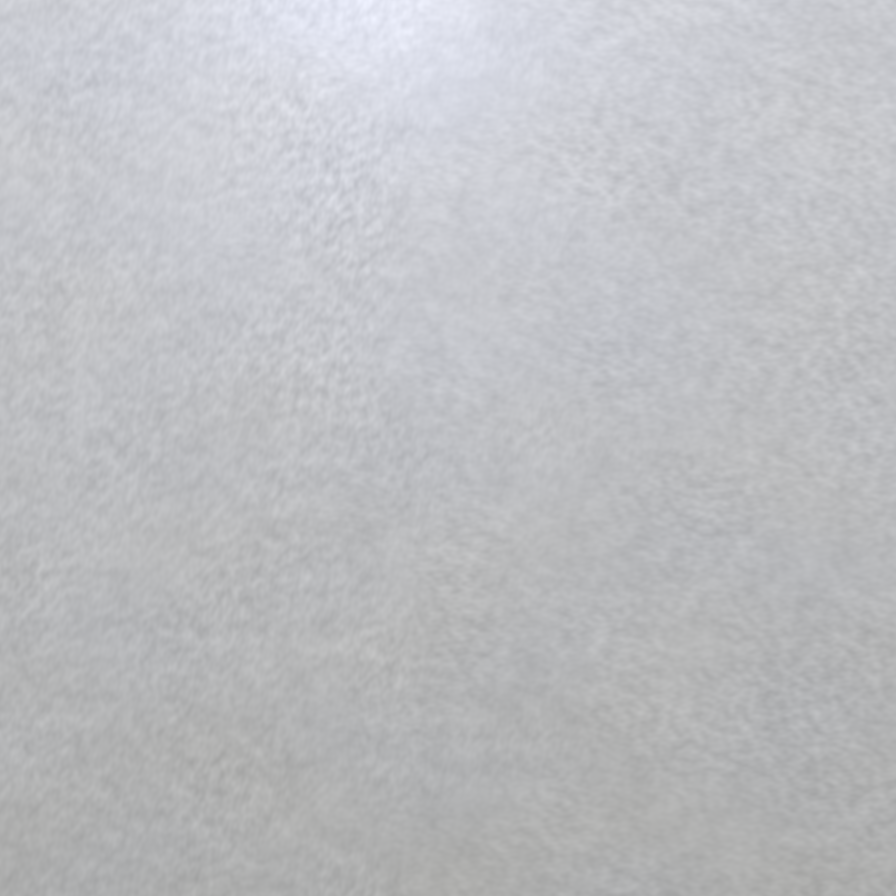
Write a Shadertoy shader that draws this texture.

```glsl
// Softly lit pale grey sheet: a vertical ramp with a bluish glow at the top edge,
// covered by fine, short, slanted grain. The grain is gradient noise in two
// slanted layers, blended across the sheet, over faint broad mottling.

const vec3 BOTTOM_GREY = vec3(0.677, 0.679, 0.677);
const vec3 TOP_GREY = vec3(0.784, 0.791, 0.812);
const vec3 GLOW_TINT = vec3(0.92, 0.96, 1.20);
const vec2 GLOW_CENTRE = vec2(0.42, 1.02);
const vec2 WIDE_GLOW_SIZE = vec2(0.33, 0.42);
const vec2 CORE_GLOW_SIZE = vec2(0.14, 0.11);
const float WIDE_GLOW = 0.070;
const float CORE_GLOW = 0.065;
const vec2 GRAIN_FREQ = vec2(66.0, 104.0);  // along and across each grain
const float RISING_ANGLE = 0.85;
const float FALLING_ANGLE = -0.40;
const float GRAIN_CONTRAST = 0.050;
const float FINE_CONTRAST = 0.030;
const float CLUMP_CONTRAST = 0.028;
const float MOTTLE_CONTRAST = 0.016;

vec2 hashGradient(vec2 cell) {
    vec3 p = fract(cell.xyx * vec3(0.1031, 0.1030, 0.0973));
    p += dot(p, p.yzx + 33.33);
    float angle = 6.2832 * fract((p.x + p.y) * p.z);
    return vec2(cos(angle), sin(angle));
}

float gradientNoise(vec2 p) {
    vec2 cell = floor(p);
    vec2 f = p - cell;
    vec2 u = f * f * f * (f * (f * 6.0 - 15.0) + 10.0);
    vec2 e = vec2(0.0, 1.0);
    float a = dot(hashGradient(cell), f);
    float b = dot(hashGradient(cell + e.yx), f - e.yx);
    float c = dot(hashGradient(cell + e.xy), f - e.xy);
    float d = dot(hashGradient(cell + e.yy), f - e.yy);
    return mix(mix(a, b, u.x), mix(c, d, u.x), u.y);
}

vec2 rotate(vec2 p, float angle) {
    float c = cos(angle), s = sin(angle);
    return vec2(c * p.x + s * p.y, c * p.y - s * p.x);
}

float glow(vec2 uv, vec2 size) {
    vec2 d = (uv - GLOW_CENTRE) / size;
    return exp(-dot(d, d));
}

// Coarse grain along one direction, with finer grain at a slight turn to it
float slantedGrain(vec2 uv, float angle) {
    vec2 coarse = rotate(uv, angle) * GRAIN_FREQ + 200.0;
    vec2 fine = rotate(uv, angle + 0.5) * GRAIN_FREQ * 1.7 + 371.0;
    return GRAIN_CONTRAST * gradientNoise(coarse)
         + FINE_CONTRAST * gradientNoise(fine);
}

void mainImage(out vec4 fragColor, in vec2 fragCoord) {
    vec2 uv = fragCoord / iResolution.xy;

    // Light falling from the top edge
    vec3 color = mix(BOTTOM_GREY, TOP_GREY, uv.y);
    color += GLOW_TINT * WIDE_GLOW * glow(uv, WIDE_GLOW_SIZE);
    color += GLOW_TINT * CORE_GLOW * glow(uv, CORE_GLOW_SIZE);

    // Grain rises on the left and flattens towards the right
    float toRight = smoothstep(0.2, 0.8, uv.x + 0.5 * gradientNoise(uv * 9.0 + 40.0));
    float grain = mix(slantedGrain(uv, RISING_ANGLE),
                      slantedGrain(uv + 3.0, FALLING_ANGLE), toRight);

    // Grain is crisper in a vertical band under the glow and in loose patches
    float bandOffset = (uv.x - 0.37) / 0.13;
    float band = exp(-bandOffset * bandOffset);
    float patches = gradientNoise(uv * 7.0 + 13.0);
    float strength = 0.9 + 0.4 * band * (0.3 + uv.y) + 0.6 * patches;

    // Broader clumps and faint mottling, with a slight shift of hue
    float clumps = CLUMP_CONTRAST * gradientNoise(uv * vec2(26.0, 38.0) + 90.0);
    float mottle = MOTTLE_CONTRAST * gradientNoise(uv * vec2(6.0, 9.0) + 50.0);
    float hue = gradientNoise(uv * vec2(5.0, 9.0) + 120.0);

    color += grain * strength + clumps + mottle;
    color += vec3(-0.004, 0.0, 0.010) * hue;
    fragColor = vec4(clamp(color, 0.0, 1.0), 1.0);
}
```
